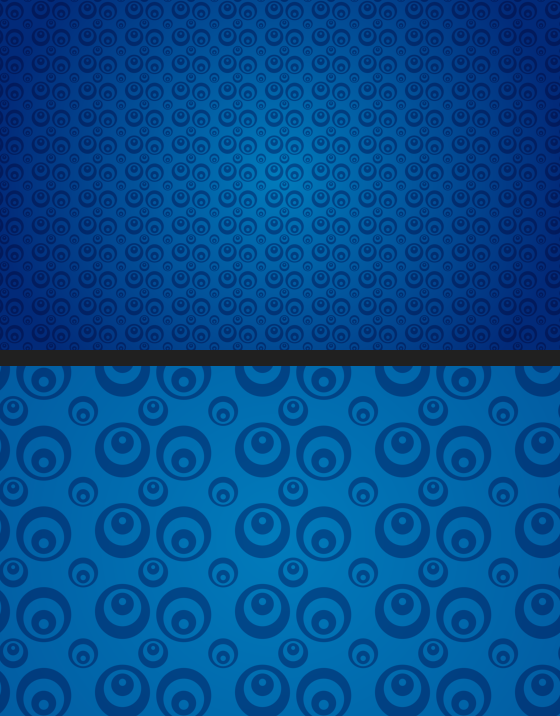
Top, the full canvas; bottom, a detail of the centre.
A WebGL 1 fragment shader for this pattern:

```glsl
precision highp float;

uniform vec2 u_resolution;

#define REPEATS vec2(12.0, 13.0)
#define BIG_RADIUS 0.0262
#define SMALL_RADIUS 0.0142
#define GLOW_RADIUS 0.81
#define GLOW_COLOR vec3(0.005, 0.485, 0.735)
#define EDGE_COLOR vec3(0.008, 0.165, 0.475)
#define INK_TINT vec3(0.8, 0.62, 0.76)

// Antialiased disc; lengths are fractions of the canvas height.
float disc(vec2 p, float radius) {
  float pixel = 1.0 / u_resolution.y;
  return 1.0 - smoothstep(-0.75 * pixel, 0.75 * pixel, length(p) - radius);
}

// Nested off-centre discs, alternately inked and clear.
float nestedDiscs(vec2 p, float radius, vec3 radii, vec3 lifts) {
  float ink = disc(p, radius);
  ink -= disc(p - vec2(0.0, lifts.x * radius), radii.x * radius);
  ink += disc(p - vec2(0.0, lifts.y * radius), radii.y * radius);
  ink -= disc(p - vec2(0.0, lifts.z * radius), radii.z * radius);
  return ink;
}

// Heavy ring with its core raised.
float raisedMotif(vec2 p, float radius) {
  return nestedDiscs(p, radius, vec3(0.68, 0.41, 0.13), vec3(0.14, 0.27, 0.36));
}

// Lighter ring with its core lowered.
float loweredMotif(vec2 p, float radius) {
  return nestedDiscs(p, radius, vec3(0.74, 0.45, 0.18), vec3(-0.13, -0.28, -0.34));
}

// Offset from the nearest repeat of a centre given in cell units.
vec2 fromCentre(vec2 cell, vec2 centre, vec2 cellSize) {
  return (fract(cell - centre + 0.5) - 0.5) * cellSize;
}

void main() {
  vec2 uv = gl_FragCoord.xy / u_resolution;
  vec2 canvas = vec2(u_resolution.x / u_resolution.y, 1.0);
  vec2 cell = uv * REPEATS;
  vec2 cellSize = canvas / REPEATS;

  // Radial glow, symmetric about the middle so opposite edges agree.
  float falloff = clamp(length((uv - 0.5) * canvas) / GLOW_RADIUS, 0.0, 1.0);
  vec3 color = mix(GLOW_COLOR, EDGE_COLOR, falloff);

  // A large pair per cell, with small motifs between the rows.
  float ink = raisedMotif(fromCentre(cell, vec2(0.875, 0.628), cellSize), BIG_RADIUS);
  ink += loweredMotif(fromCentre(cell, vec2(0.3125, 0.588), cellSize), BIG_RADIUS);
  ink += raisedMotif(fromCentre(cell, vec2(0.094, 0.11), cellSize), SMALL_RADIUS);
  ink += loweredMotif(fromCentre(cell, vec2(0.594, 0.11), cellSize), SMALL_RADIUS);

  color *= mix(vec3(1.0), INK_TINT, clamp(ink, 0.0, 1.0));
  gl_FragColor = vec4(color, 1.0);
}
```
